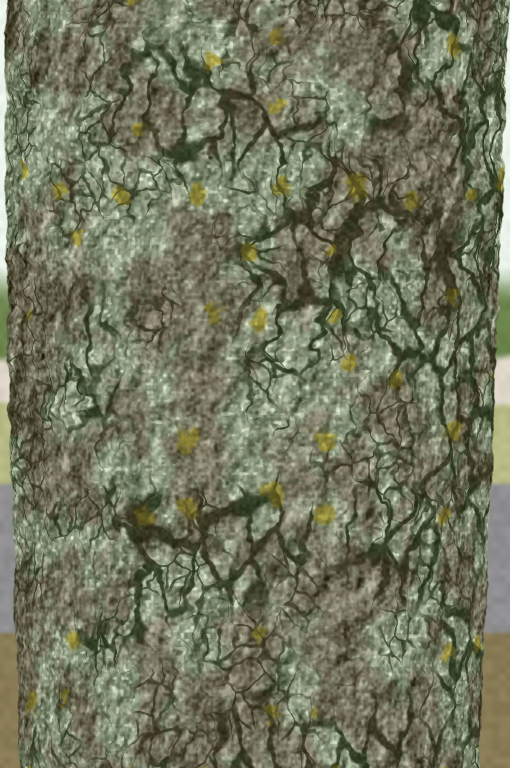
Write a Shadertoy shader that draws this texture.

```glsl
// Weathered tree trunk: furrowed grey bark with mint lichen and mustard spots.
// Warped cell borders make the cracks, fractal noise lit from the upper left
// makes the relief, and layered grain supplies the lichen; a blurred park lies behind.

const vec3 BARK_TINT = vec3(0.018, 0.003, -0.078);
const vec3 LICHEN_TINT = vec3(-0.022, 0.030, -0.070);
const vec3 MUSTARD = vec3(0.55, 0.51, 0.17);
const vec3 DRY_GRASS = vec3(0.53, 0.48, 0.33);
const vec3 ASPHALT = vec3(0.56, 0.56, 0.57);
const vec3 LAWN = vec3(0.72, 0.73, 0.52);
const vec3 PALE_PATH = vec3(0.86, 0.83, 0.78);
const vec3 FOLIAGE = vec3(0.42, 0.52, 0.30);
const vec3 SKY = vec3(0.92, 0.96, 0.92);

float hash(vec2 p) {
    vec3 q = fract(vec3(p.xyx) * 0.1031);
    q += dot(q, q.yzx + 33.33);
    return fract((q.x + q.y) * q.z);
}

vec2 hash2(vec2 p) {
    return vec2(hash(p), hash(p + 57.3));
}

float noise(vec2 p) {
    vec2 i = floor(p), f = fract(p);
    f = f * f * (3.0 - 2.0 * f);
    float low = mix(hash(i), hash(i + vec2(1, 0)), f.x);
    float high = mix(hash(i + vec2(0, 1)), hash(i + vec2(1, 1)), f.x);
    return mix(low, high, f.y);
}

float fbm(vec2 p) {
    float sum = 0.0, amp = 0.533;
    for (int i = 0; i < 4; i++) {
        sum += amp * noise(p);
        p = mat2(1.6, 1.2, -1.2, 1.6) * p + 17.7;
        amp *= 0.5;
    }
    return sum;
}

// Difference of the two nearest seed distances: zero on cell borders
float cellGap(vec2 p) {
    vec2 cell = floor(p);
    float nearest = 9.0, second = 9.0;
    for (int y = -1; y <= 1; y++)
    for (int x = -1; x <= 1; x++) {
        vec2 c = cell + vec2(x, y);
        float d = length(c + hash2(c) - p);
        second = min(second, max(nearest, d));
        nearest = min(nearest, d);
    }
    return second - nearest;
}

// Broken dark lines along cell borders, fading where the mask is low
float cracks(vec2 p, vec2 scale, float width, float mask) {
    float w = width * (0.25 + mask);
    return mask * (1.0 - smoothstep(0.25 * w, w, cellGap(p * scale)));
}

float relief(vec2 p) {
    return fbm(p * vec2(38.0, 25.0)) + 0.5 * fbm(p * vec2(26.0, 7.0) + 40.0);
}

// Ragged spots scattered one per chosen grid cell
float spots(vec2 p, float size, float chance) {
    vec2 cell = floor(p / size);
    vec2 center = (cell + 0.25 + 0.5 * hash2(cell + 9.0)) * size;
    float radius = size * mix(0.08, 0.19, hash(cell + 21.0));
    float d = length((p - center) * vec2(1.0, 0.8)) + 0.022 * (fbm(p * 90.0) - 0.5);
    return step(hash(cell + 3.0), chance) * (1.0 - smoothstep(0.5 * radius, radius, d));
}

vec3 barkColor(vec2 p, float height, float side) {
    vec2 warp = vec2(fbm(p * 24.0), fbm(p * 24.0 + 31.0)) - 0.5;
    vec2 q = p + warp * mix(0.035, 0.06, height);

    // Relief shading and patchy lichen
    float lit = relief(p) - relief(p + vec2(-0.003, 0.004));
    float lichen = smoothstep(0.36, 0.64, fbm(p * vec2(17.0, 13.0) + 5.0));
    lichen = clamp(lichen + 1.2 * (fbm(p * 75.0) - 0.5), 0.0, 1.0);
    float grain = 0.6 * noise(p * 240.0) + 0.4 * noise(p * 125.0 + 8.0) - 0.5;
    float flecks = smoothstep(0.60, 0.88, noise(p * 180.0 + 60.0));

    float tone = 0.475 + 1.15 * lit + 0.32 * grain + 0.13 * (lichen - 0.4);
    tone += flecks * (0.06 + 0.13 * lichen) - 0.07 * pow(abs(side), 4.0);

    // Long furrows and short secondary cracks
    float furrowMask = smoothstep(0.36, 0.60, fbm(p * vec2(10.0, 7.0) + 70.0));
    float crackMask = smoothstep(0.44, 0.64, fbm(p * vec2(16.0, 12.0) + 90.0));
    float furrow = cracks(q, vec2(25.0, 11.0), 0.17, furrowMask);
    float crack = cracks(q + 4.0, vec2(42.0, 30.0), 0.16, crackMask);
    tone = mix(tone, 0.19 + 0.15 * grain, clamp(furrow + 0.75 * crack, 0.0, 0.92));

    vec3 color = vec3(max(tone, 0.1)) + mix(BARK_TINT, LICHEN_TINT, lichen);
    float mustard = spots(p + 2.0, 0.085, 0.42);
    return mix(color, MUSTARD * (0.45 + 1.1 * tone), 0.8 * mustard);
}

vec3 parkColor(vec2 p) {
    float y = p.y + 0.008 * (noise(p * 30.0) - 0.5);
    vec3 color = mix(DRY_GRASS, ASPHALT, smoothstep(0.17, 0.18, y));
    color = mix(color, LAWN, smoothstep(0.365, 0.375, y));
    color = mix(color, PALE_PATH, smoothstep(0.47, 0.48, y));
    color = mix(color, FOLIAGE, smoothstep(0.525, 0.54, y));
    color = mix(color, SKY, smoothstep(0.60, 0.66, y));
    return color + 0.06 * (noise(p * 110.0) - 0.5);
}

void mainImage(out vec4 fragColor, in vec2 fragCoord) {
    vec2 uv = fragCoord / iResolution.xy;
    vec2 p = fragCoord / iResolution.y;

    // Tapered trunk outline, wrapped as a cylinder
    float rough = 0.014 * (fbm(vec2(uv.y * 45.0, 3.0)) - 0.5);
    float left = 0.010 + 0.030 * (1.0 - uv.y) * (1.0 - uv.y) + rough;
    float right = mix(0.94, 1.0, uv.y) + 0.014 * (fbm(vec2(uv.y * 45.0, 19.0)) - 0.5);
    float side = clamp(2.0 * (uv.x - left) / (right - left) - 1.0, -1.0, 1.0);
    vec2 surface = vec2(0.32 * asin(0.9 * side) + 1.0, p.y);

    float inside = min(uv.x - left, right - uv.x);
    float trunk = smoothstep(-1.0, 1.0, inside * iResolution.x);
    vec3 color = mix(parkColor(p), barkColor(surface, uv.y, side), trunk);
    fragColor = vec4(clamp(color, 0.0, 1.0), 1.0);
}
```
